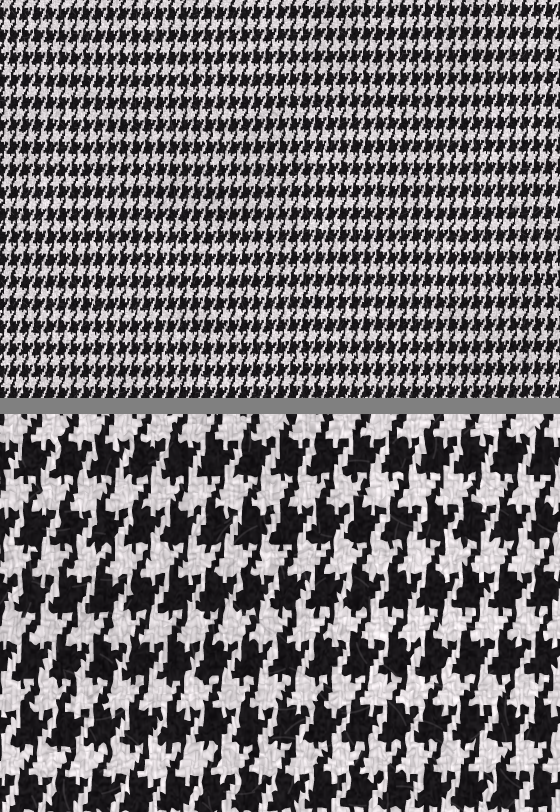
Top: the whole. Bottom: its middle third, enlarged.
Reproduce this texture procedurally as a Shadertoy shader.

```glsl
#define REPEATS vec2(46.0, 17.8)   // checks across and down
#define PHASE vec2(0.1, 0.1)       // offset of the first check
#define TILT 0.008                 // rise of the rows to the right
#define DARK_BAND 0.53             // share of each repeat in dark weft
#define WOBBLE 0.4                 // yarn displacement, in threads
#define GRAIN 0.2                  // wool mottling
#define HAIR_CELLS 42.0            // stray fibres per canvas height
#define HAIR_WIDTH 0.0011          // in canvas heights
#define SAMPLES 4                  // supersampling per axis
#define DARK_WOOL vec3(0.098, 0.088, 0.100)
#define LIGHT_WOOL vec3(0.900, 0.876, 0.888)

float hash(vec2 p) {
    return fract(sin(dot(p, vec2(127.1, 311.7))) * 43758.5453);
}

float noise(vec2 p) {
    vec2 i = floor(p), f = fract(p);
    f = f * f * (3.0 - 2.0 * f);
    return mix(mix(hash(i), hash(i + vec2(1, 0)), f.x),
               mix(hash(i + vec2(0, 1)), hash(i + vec2(1, 1)), f.x), f.y);
}

// Thread coordinates: eight warp and eight weft threads per repeat
vec2 threadCoord(vec2 uv) {
    vec2 q = uv * REPEATS + PHASE;
    q.y -= uv.x * TILT * REPEATS.y;
    q.y += 0.08 * (noise(uv * vec2(5.0, 4.0)) - 0.5);
    q.x += 0.25 * (noise(uv * vec2(3.0, 5.0) + 17.0) - 0.5);
    float row = floor(q.y), f = q.y - row;
    float weft = f < DARK_BAND ? f / DARK_BAND : 1.0 + (f - DARK_BAND) / (1.0 - DARK_BAND);
    return vec2(q.x * 8.0, row * 8.0 + weft * 4.0);
}

// Two-over-two twill with four dark and four light threads each way
vec3 weave(vec2 uv) {
    vec2 t = threadCoord(uv);
    t += WOBBLE * (vec2(noise(t * 0.8), noise(t * 0.8 + 43.0)) - 0.5) * 2.0;
    vec2 id = floor(t), f = t - id;
    bool warpOnTop = mod(id.x - id.y, 4.0) < 2.0;
    float along = warpOnTop ? id.x : id.y;
    float isLight = step(4.0, mod(along, 8.0));

    // Rounded yarn, with its own tone for every crossing
    float across = warpOnTop ? f.x : f.y;
    float roundness = sin(3.14159 * across);
    float tone = 0.86 + 0.14 * roundness + 0.12 * (hash(id) - 0.5);
    float fleece = noise(t * vec2(1.7, 2.6) + 9.0) - 0.5;
    vec3 wool = mix(DARK_WOOL, LIGHT_WOOL, isLight);
    return wool * tone + GRAIN * fleece * mix(0.4, 0.75, isLight);
}

// Coverage of short stray fibres, one candidate per cell
float hairs(vec2 p, float pixel) {
    vec2 home = floor(p * HAIR_CELLS);
    float cover = 0.0;
    for (int y = -1; y <= 1; y++)
    for (int x = -1; x <= 1; x++) {
        vec2 id = home + vec2(x, y);
        vec2 centre = (id + vec2(hash(id + 3.1), hash(id + 7.7))) / HAIR_CELLS;
        float angle = 6.28318 * hash(id + 12.3);
        vec2 dir = vec2(cos(angle), sin(angle));
        float halfLength = (0.15 + 0.4 * hash(id + 21.9)) / HAIR_CELLS;
        vec2 d = p - centre;
        float s = clamp(dot(d, dir), -halfLength, halfLength);
        float bend = 12.0 * (s * s - halfLength * halfLength);
        float dist = length(d - dir * s - vec2(-dir.y, dir.x) * bend);
        float line = 1.0 - smoothstep(0.0, HAIR_WIDTH + pixel * 0.5, dist);
        cover = max(cover, line * step(0.45, hash(id + 31.4)));
    }
    return cover;
}

void mainImage(out vec4 fragColor, in vec2 fragCoord) {
    // Averaged cloth samples smooth every thread edge
    vec3 cloth = vec3(0.0);
    for (int j = 0; j < SAMPLES; j++)
    for (int i = 0; i < SAMPLES; i++) {
        vec2 offset = (vec2(i, j) + 0.5) / float(SAMPLES) - 0.5;
        cloth += weave((fragCoord + offset) / iResolution.xy);
    }
    cloth /= float(SAMPLES * SAMPLES);

    // Stray fibres and a faint broad unevenness
    vec2 p = fragCoord / iResolution.y;
    cloth = mix(cloth, vec3(0.50, 0.48, 0.50), 0.25 * hairs(p, 1.0 / iResolution.y));
    cloth *= 0.97 + 0.06 * noise(p * 6.0 + 5.0);
    fragColor = vec4(clamp(cloth, 0.0, 1.0), 1.0);
}
```
